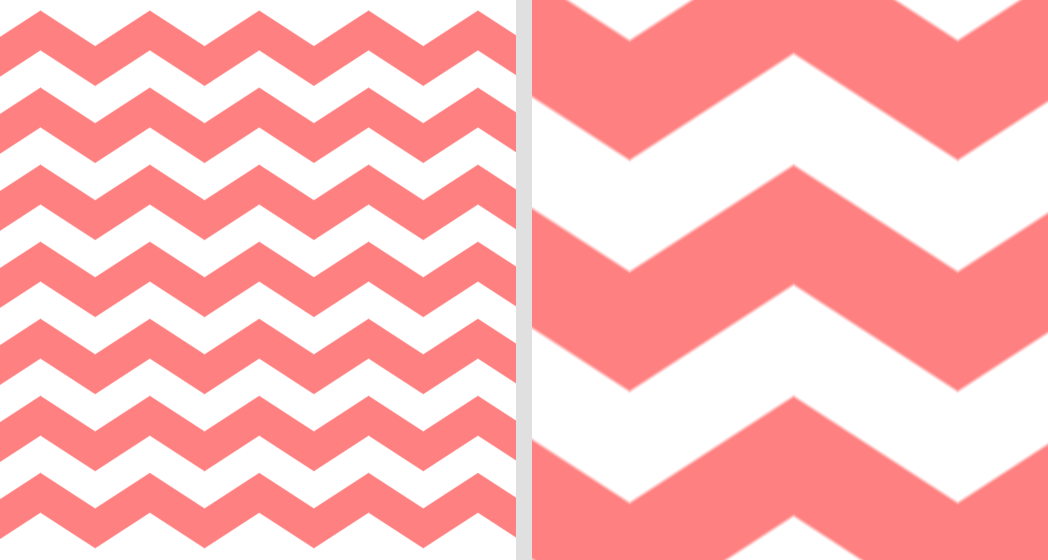
Left, the full canvas; right, a detail of the centre.
Write a Shadertoy shader that draws this pattern.

```glsl
// Seven coral chevron stripes zigzagging across a white ground.

// All lengths are fractions of the canvas height.
const vec3  GROUND_COLOR = vec3(1.0);
const vec3  STRIPE_COLOR = vec3(1.0, 0.502, 0.502);
const float ZIGZAG_WIDTH  = 0.1953;  // peak to peak
const float ZIGZAG_DROP   = 0.0635;  // peak to valley
const float FIRST_PEAK_X  = 0.0723;
const float FIRST_PEAK_Y  = 0.0544;  // stripe centre, measured from the top
const float STRIPE_STEP   = 0.1376;  // from one stripe to the next
const float STRIPE_HEIGHT = 0.0712;  // vertical thickness
const float STRIPE_COUNT  = 7.0;
const float EDGE_SOFTNESS = 0.0032;

// Triangle wave: 0 at the peaks, 1 at the valleys.
float zigzag(float x) {
    return 2.0 * abs(fract((x - FIRST_PEAK_X) / ZIGZAG_WIDTH + 0.5) - 0.5);
}

// Signed distance to the nearest stripe, negative inside.
float stripeDistance(vec2 p) {
    float y = p.y - FIRST_PEAK_Y - ZIGZAG_DROP * zigzag(p.x);
    float row = clamp(floor(y / STRIPE_STEP + 0.5), 0.0, STRIPE_COUNT - 1.0);
    float verticalGap = abs(y - row * STRIPE_STEP) - 0.5 * STRIPE_HEIGHT;

    // Turn the vertical gap into a distance across the slanted edge.
    float slope = 2.0 * ZIGZAG_DROP / ZIGZAG_WIDTH;
    return verticalGap * inversesqrt(1.0 + slope * slope);
}

void mainImage(out vec4 fragColor, in vec2 fragCoord) {
    // Position with y running down from the top edge.
    vec2 p = vec2(fragCoord.x, iResolution.y - fragCoord.y) / iResolution.y;

    float blur = 0.5 * max(EDGE_SOFTNESS, 1.5 / iResolution.y);
    float coverage = 1.0 - smoothstep(-blur, blur, stripeDistance(p));

    fragColor = vec4(mix(GROUND_COLOR, STRIPE_COLOR, coverage), 1.0);
}
```
